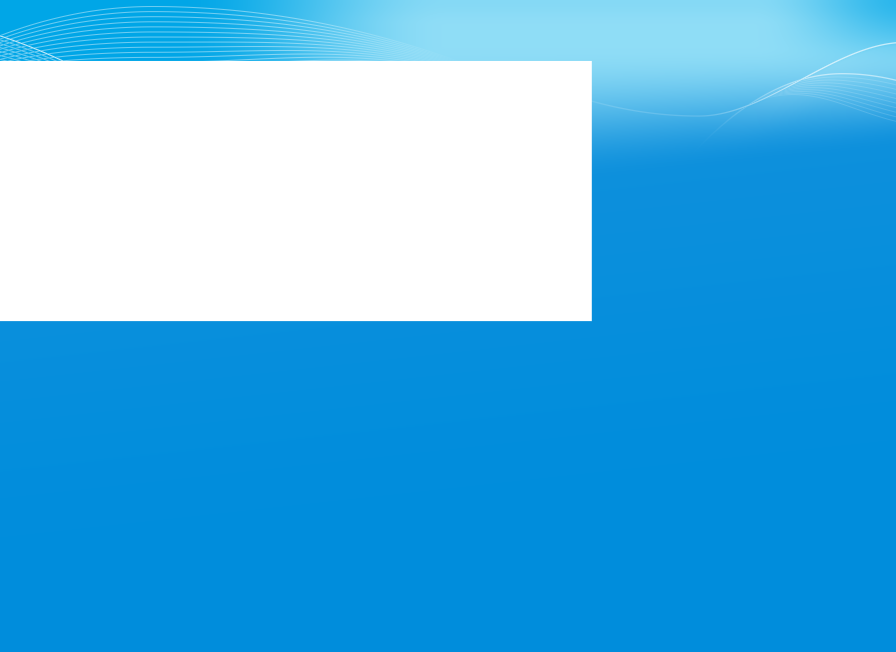
Give the GLSL for this background, as a Shadertoy shader.

```glsl
// Blue backdrop with a pale glow on top, fans of thin wavy lines and a white panel.

// Coverage of a thin line along the zero set of d (d in units of canvas height).
float hairline(float d, float halfWidth) {
    float pixel = 1.0 / iResolution.y;
    float slope = max(length(vec2(dFdx(d), dFdy(d))) / pixel, 0.001);
    return clamp((halfWidth - abs(d) / slope) / pixel + 0.5, 0.0, 1.0);
}

// Smooth-edged box given by its lower and upper corners.
float box(vec2 p, vec2 lo, vec2 hi) {
    vec2 inside = min(p - lo, hi - p) * iResolution.xy;
    return clamp(min(inside.x, inside.y) + 0.5, 0.0, 1.0);
}

// Blue field with the tilted glow; depth runs down from the top edge.
vec3 backdrop(float x, float depth) {
    vec3 deepBlue = mix(vec3(0.06, 0.565, 0.862), vec3(0.0, 0.553, 0.862),
                        smoothstep(0.2, 0.9, depth + 0.15 * x));
    float corner = smoothstep(0.84, 1.02, x) * (1.0 - smoothstep(0.0, 0.13, depth));
    float glow = smoothstep(0.19, 0.5, x) * (1.0 - 0.7 * corner);
    glow *= 0.93 + 0.07 * smoothstep(0.0, 0.04, depth);
    vec3 sky = mix(vec3(0.0, 0.65, 0.905), vec3(0.56, 0.865, 0.965), glow);
    float lowerEdge = 0.28 - 0.15 * (x - 0.66);
    return mix(sky, deepBlue, smoothstep(0.07, lowerEdge, depth));
}

// Arched fan at the upper left, with a steeper bundle in the corner.
float leftFan(float x, float depth) {
    float u = x - 0.17;
    float arch = 0.01 + u * u * (u < 0.0 ? 1.55 : 0.72);
    float spread = 0.0078 * exp(-u * u * 14.0);
    float fade = 1.0 - smoothstep(0.3, 0.54, x);
    float light = 0.0;
    for (int i = 0; i < 13; i++) {
        float k = float(i);
        light = max(light, hairline(depth - arch - k * spread, 0.0008) * 0.42 * fade);
        float fall = 0.055 + 0.45 * x + 1.4 * x * x + 0.006 * k * (1.0 - 3.0 * x);
        float strength = i == 0 ? 0.75 : 0.4;
        light = max(light, hairline(depth - fall, 0.0009) * strength
                           * (1.0 - smoothstep(0.06, 0.12, x)));
    }
    return light;
}

// Rising wave and a rounded crest at the right, with faint veils below them.
float rightWaves(float x, float depth) {
    float dip = min(x - 0.78, 0.0);
    float wave = 0.178 - 1.6 * dip * dip - 0.113 * smoothstep(0.78, 1.01, x);
    float v = x - 0.94;
    float crest = 0.113 + v * v * (v < 0.0 ? 4.4 : 2.8);
    float shown = smoothstep(0.77, 0.92, x);
    float light = hairline(depth - wave, 0.001) * mix(0.15, 0.65, shown)
                * smoothstep(0.6, 0.7, x);
    light = max(light, hairline(depth - crest, 0.001) * 0.5 * shown);
    for (int i = 1; i < 10; i++) {
        float offset = 0.007 * float(i) * smoothstep(0.82, 1.0, x);
        light = max(light, hairline(depth - crest - offset, 0.0007) * 0.15 * shown);
    }
    float veil = smoothstep(0.0, 0.006, depth - wave)
               * (1.0 - smoothstep(0.0, 0.07, depth - wave));
    return light + 0.07 * veil * shown;
}

void mainImage(out vec4 fragColor, in vec2 fragCoord) {
    vec2 uv = fragCoord / iResolution.xy;
    float depth = 1.0 - uv.y;
    vec3 color = backdrop(uv.x, depth);

    // Translucent white lines
    float light = leftFan(uv.x, depth) + rightWaves(uv.x, depth);
    color = mix(color, vec3(1.0), clamp(light, 0.0, 1.0));

    // White panel running off the left edge
    color = mix(color, vec3(1.0), box(uv, vec2(-0.1, 0.5075), vec2(0.6605, 0.9065)));
    fragColor = vec4(color, 1.0);
}
```
